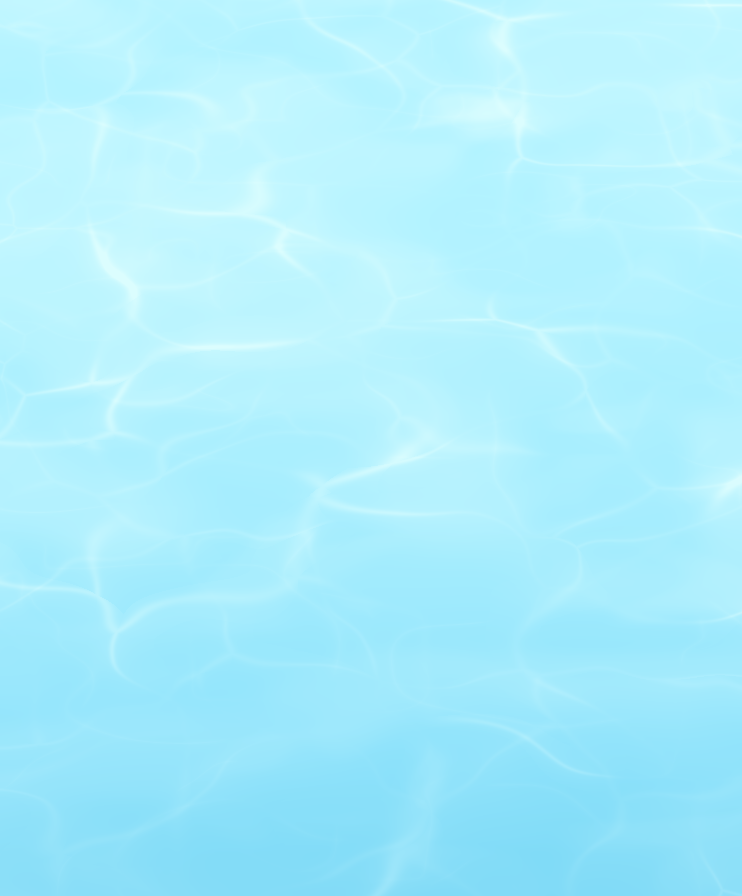
Write a Shadertoy shader that draws this texture.

```glsl
vec2 hash2(vec2 p) {
    vec3 q = fract(p.xyx * vec3(0.1031, 0.1030, 0.0973));
    q += dot(q, q.yzx + 33.33);
    return fract((q.xx + q.yz) * q.zy);
}

float noise(vec2 p) {
    vec2 cell = floor(p), f = p - cell;
    f = f * f * f * (f * (f * 6.0 - 15.0) + 10.0);
    float low = mix(hash2(cell).x, hash2(cell + vec2(1, 0)).x, f.x);
    float high = mix(hash2(cell + vec2(0, 1)).x, hash2(cell + vec2(1, 1)).x, f.x);
    return mix(low, high, f.y);
}

vec2 warp(vec2 p) {
    return vec2(noise(p), noise(p + 41.7)) - 0.5;
}

// Distance to the border between the two nearest cells
float cellEdge(vec2 p) {
    vec2 base = floor(p), nearest = vec2(9), second = vec2(9);
    for (int j = -2; j <= 2; j++)
    for (int i = -2; i <= 2; i++) {
        vec2 cell = base + vec2(i, j);
        vec2 offset = cell + 0.1 + 0.8 * hash2(cell + 60.0) - p;
        if (dot(offset, offset) < dot(nearest, nearest)) {
            second = nearest;
            nearest = offset;
        } else if (dot(offset, offset) < dot(second, second)) {
            second = offset;
        }
    }
    return dot(0.5 * (nearest + second), normalize(second - nearest));
}

// Thin filament with a soft skirt, its width and strength drifting along it
float caustic(vec2 p) {
    vec2 bent = p + 0.75 * warp(p * 1.1) + 0.25 * warp(p * 2.5 + 9.0);
    float d = cellEdge(bent);
    float width = mix(0.014, 0.05, pow(noise(p * 1.9 + 17.0), 2.0));
    float strength = mix(0.08, 1.0, smoothstep(0.2, 0.8, noise(p * 1.7 + 5.0)));
    float core = exp(-d * d / (width * width));
    float skirt = exp(-d * 9.0);
    return strength * (0.55 * core + 0.36 * skirt);
}

// Hair-thin curved wisps along a noise contour
float wisp(vec2 p) {
    float level = noise(p + 0.8 * warp(p * 1.4));
    float fade = smoothstep(0.35, 0.7, noise(p * 1.6 + 23.0));
    return fade * exp(-abs(level - 0.5) * 45.0);
}

void mainImage(out vec4 fragColor, in vec2 fragCoord) {
    vec2 uv = fragCoord / iResolution.y;
    float y = uv.y;

    // Water depth gradient
    vec3 water = mix(vec3(0.465, 0.84, 0.96), vec3(0.56, 0.89, 0.985), smoothstep(-0.08, 0.24, y));
    water = mix(water, vec3(0.65, 0.93, 0.995), smoothstep(0.12, 0.48, y));
    water = mix(water, vec3(0.695, 0.95, 1.0), smoothstep(0.4, 0.8, y));

    // Ripples shrink and flatten toward the far side of the pool
    vec2 pool = vec2((uv.x - 0.41) * (3.3 + 1.0 * y), 5.6 * y + 1.6 * y * y) + 20.0;

    // Broad veils, main network, faint secondary lines
    float veil = smoothstep(0.2, 0.8, noise(pool * vec2(1.3, 1.6) + 1.5 * warp(pool)));
    float streak = smoothstep(0.45, 0.9, noise(pool * vec2(2.2, 3.0) + 1.8 * warp(pool * 1.5 + 3.0)));
    float light = 0.24 * veil + 0.1 * streak + 0.6 * caustic(pool);
    light += 0.24 * caustic(pool * 1.3 + vec2(31.0, 13.0));
    light += 0.12 * wisp(pool * 1.2 + 7.0) + 0.09 * wisp(pool * 2.1 + 50.0);
    light *= mix(0.55, 1.0, smoothstep(0.0, 0.5, y));

    vec3 glint = mix(vec3(0.8, 0.97, 1.0), vec3(0.89, 1.0, 0.995), smoothstep(0.0, 0.5, y));
    fragColor = vec4(mix(water, glint, clamp(light, 0.0, 0.85)), 1.0);
}
```
